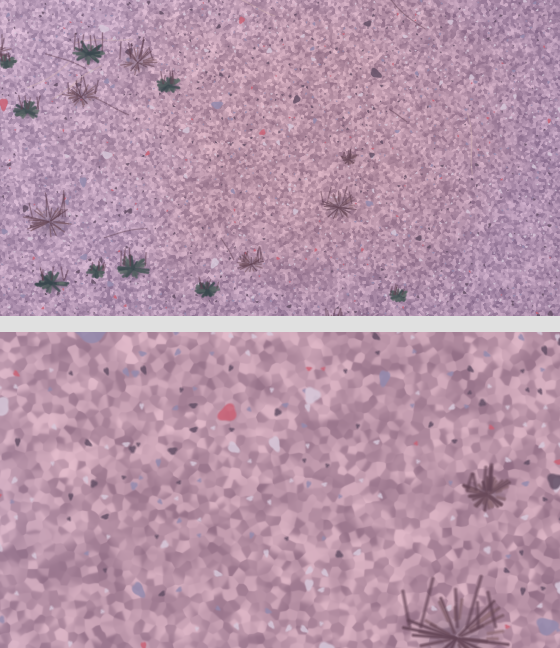
Top: the whole. Bottom: its middle third, enlarged.
This texture is drawn by a WebGL 1 fragment shader. Its source:

```glsl
precision highp float;
uniform vec2 u_resolution;

const vec3 LILAC = vec3(0.675, 0.555, 0.675);
const vec3 ROSE = vec3(0.745, 0.59, 0.66);
const vec3 PALE = vec3(0.745, 0.63, 0.74);
const vec3 SHADOW = vec3(0.35, 0.29, 0.37);
const vec3 LEAF_DARK = vec3(0.22, 0.27, 0.30);
const vec3 LEAF_LIGHT = vec3(0.41, 0.45, 0.44);
const vec3 DRY_DARK = vec3(0.38, 0.26, 0.33);
const vec3 DRY_LIGHT = vec3(0.58, 0.44, 0.48);
const vec3 STRAW = vec3(0.83, 0.70, 0.70);

vec3 hash3(vec2 p) {
  vec3 q = fract(p.xyx * vec3(0.1031, 0.1030, 0.0973));
  q += dot(q, q.yxz + 33.33);
  return fract((q.xxy + q.yzz) * q.zyx);
}

float waves(vec2 p) {
  float a = sin(p.x * 3.1 + 1.7 * sin(p.y * 2.3 + 0.6));
  float b = sin(p.y * 7.3 - p.x * 4.1 + 1.4 * sin(p.x * 5.7));
  float c = sin(p.x * 15.0 + p.y * 11.0 + 2.0 * sin(p.y * 13.0));
  return 0.5 * a + 0.3 * b + 0.2 * c;
}

// Cellular noise with softened borders, centred on zero
float grain(vec2 p) {
  vec2 cell = floor(p), f = fract(p);
  float sum = 0.0, total = 0.0;
  for (int y = -1; y <= 1; y++) {
    for (int x = -1; x <= 1; x++) {
      vec2 o = vec2(float(x), float(y));
      vec3 r = hash3(cell + o);
      vec2 d = o + r.xy - f;
      float w = exp(-9.0 * dot(d, d));
      sum += w * r.z;
      total += w;
    }
  }
  return sum / total - 0.5;
}

float segment(vec2 p, vec2 a, vec2 b) {
  vec2 pa = p - a, ba = b - a;
  return length(pa - ba * clamp(dot(pa, ba) / dot(ba, ba), 0.0, 1.0));
}

float cover(float d, float width, float blur) {
  return 1.0 - smoothstep(width - blur, width + blur, d);
}

vec3 stoneColor(float pick) {
  vec3 c = mix(vec3(0.84, 0.78, 0.85), vec3(0.58, 0.54, 0.68), step(0.42, pick));
  c = mix(c, vec3(0.39, 0.31, 0.40), step(0.66, pick));
  return mix(c, vec3(0.79, 0.38, 0.46), step(0.94, pick));
}

// One stone at most in each cell
vec3 stones(vec3 ground, vec2 p, float scale, float share, float blur) {
  vec2 cell = floor(p * scale);
  vec3 r = hash3(cell + scale), s = hash3(cell + scale + 57.0);
  vec2 q = fract(p * scale) - 0.3 - 0.4 * r.xy;
  float turn = 6.283 * s.x;
  q = mat2(cos(turn), sin(turn), -sin(turn), cos(turn)) * q * vec2(1.0, 1.0);
  q.y *= 1.0 + 0.6 * s.y;
  float wobble = 1.0 + 0.15 * sin(3.0 * atan(q.y, q.x + 0.0001) + turn);
  float size = mix(0.10, 0.24, s.y * s.y) * wobble;
  float alpha = cover(length(q) / scale, size / scale, blur) * step(r.z, share);
  return mix(ground, stoneColor(s.z), 0.85 * alpha);
}

vec3 tuft(vec3 ground, vec2 q, float size, float seed, float dry, float blur) {
  float core = 1.0 - smoothstep(0.15, 0.95, length(q * vec2(1.0, 1.4)) / size);
  vec3 c = mix(ground, SHADOW, core * mix(0.8, 0.35, dry));
  float width = mix(0.0042, 0.0016, dry);
  // Leaves spread from the crown
  for (int i = 0; i < 30; i++) {
    vec3 r = hash3(vec2(float(i) + 3.0, seed));
    vec2 dir = vec2(cos(6.283 * r.x), 0.68 * sin(6.283 * r.x) + 0.1) * size;
    float d = segment(q, dir * 0.55 * r.y, dir * (0.5 + 0.5 * r.z));
    vec3 blade = mix(mix(LEAF_DARK, LEAF_LIGHT, r.y), mix(DRY_DARK, DRY_LIGHT, r.y), dry);
    c = mix(c, blade, 0.85 * cover(d, width, blur));
  }
  // Upright seed stalks
  for (int i = 0; i < 6; i++) {
    vec3 r = hash3(vec2(float(i) + 71.0, seed));
    vec2 root = vec2(1.7 * (r.x - 0.5), 0.2) * size;
    vec2 tip = root + vec2(0.5 * (r.y - 0.5), 0.4 + 0.6 * r.z) * size;
    c = mix(c, DRY_DARK, 0.65 * cover(segment(q, root, tip), 0.0018, blur));
  }
  return c;
}

float plantShare(vec2 p) {
  float corner = 1.0 - smoothstep(0.22, 0.42, distance(p, vec2(0.25, 0.82)));
  float low = 1.0 - smoothstep(0.15, 0.65, p.y);
  low *= 1.0 - smoothstep(1.3, 1.5, p.x);
  return max(0.07, max(0.85 * corner, 0.75 * low));
}

vec3 plants(vec3 ground, vec2 p, float pitch, float blur) {
  vec3 c = ground;
  vec2 cell = floor(p / pitch);
  for (int y = -1; y <= 1; y++) {
    for (int x = -1; x <= 1; x++) {
      vec2 id = cell + vec2(float(x), float(y)) + 20.0;
      vec3 r = hash3(id), s = hash3(id + 91.0);
      vec2 center = (id - 20.0 + 0.1 + 0.8 * r.xy) * pitch;
      float size = mix(0.028, 0.085, s.x);
      if (r.z < plantShare(center) && distance(p, center) < 1.7 * size)
        c = tuft(c, p - center, size, dot(id, vec2(17.0, 31.0)), step(0.55, s.y), blur);
    }
  }
  return c;
}

// Long bent stems, the first few near the upper left
vec3 twigs(vec3 ground, vec2 p, float aspect, float blur) {
  vec3 c = ground;
  for (int i = 0; i < 12; i++) {
    float n = float(i);
    vec3 r = hash3(vec2(n, 12.0)), s = hash3(vec2(n, 45.0));
    vec2 root = mix(vec2(0.2, 0.7) + 0.2 * r.xy, r.xy * vec2(aspect, 1.0), step(5.0, n));
    vec2 dir = vec2(cos(6.283 * r.z), sin(6.283 * r.z));
    vec2 q = vec2(dot(p - root, dir), dot(p - root, vec2(-dir.y, dir.x)));
    q.y += 0.008 * sin(q.x * 22.0 + n);
    float d = segment(q, vec2(0.0), vec2(mix(0.06, 0.24, s.x), 0.0));
    c = mix(c, mix(DRY_DARK, STRAW, step(0.65, s.y)), 0.6 * cover(d, 0.0014, blur));
  }
  return c;
}

void main() {
  vec2 p = gl_FragCoord.xy / u_resolution.y;
  float aspect = u_resolution.x / u_resolution.y;
  float blur = 0.0012 + 0.6 / u_resolution.y;

  // Sandy ground: rosy in the middle, pale at the upper left
  float drift = waves(p);
  float rosy = 1.0 - smoothstep(0.15, 0.85, length((p - vec2(0.95, 0.62)) * vec2(0.9, 1.1)) + 0.16 * drift);
  float pale = 1.0 - smoothstep(0.2, 1.2, distance(p, vec2(0.35, 0.9)));
  vec3 color = mix(mix(LILAC, PALE, 0.8 * pale), ROSE, 0.85 * rosy);
  color += 0.018 * drift;
  color += vec3(1.0, 0.95, 0.85) * (0.22 * grain(p * 115.0) + 0.10 * grain(p * 43.0 + 9.0));

  color = stones(color, p, 52.0, 0.28, blur);
  color = stones(color, p + 3.1, 27.0, 0.16, blur);
  color = stones(color, p + 7.7, 12.0, 0.10, blur);
  color = twigs(color, p, aspect, blur);
  color = plants(color, p, 0.19, blur);
  gl_FragColor = vec4(clamp(color, 0.0, 1.0), 1.0);
}
```
